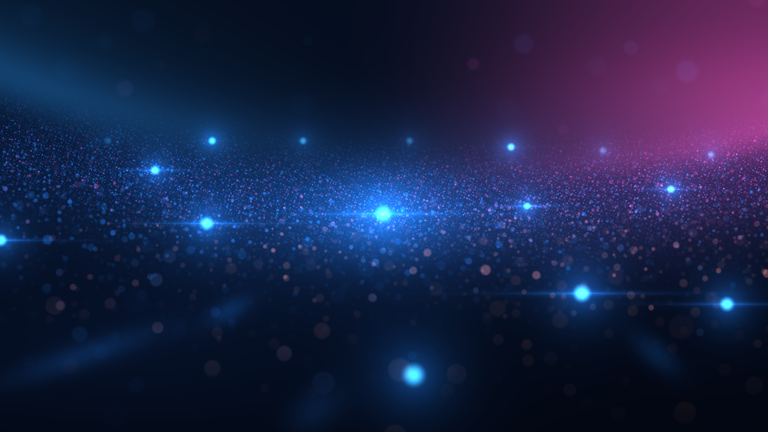
This background is drawn by a WebGL 2 fragment shader. Its source:

```glsl
#version 300 es
precision highp float;
// A valley of glittering dust beneath a teal and magenta sky, lit by blue flares.
// Smooth gradients form the sky and ground; hashed grids of discs, growing larger
// and softer toward the viewer, form the dust; flares are laid over the top.

uniform vec2 u_resolution;
out vec4 fragColor;

const vec3 NAVY = vec3(0.012, 0.035, 0.095);
const vec3 TEAL = vec3(0.035, 0.19, 0.28);
const vec3 BLUE = vec3(0.10, 0.43, 0.82);
const vec3 CYAN = vec3(0.31, 0.86, 1.0);
const vec3 MAGENTA = vec3(0.54, 0.165, 0.36);
const vec3 CORAL = vec3(0.95, 0.48, 0.38);

float hash(vec2 p) {
    vec3 q = fract(vec3(p.xyx) * 0.1031);
    q += dot(q, q.yzx + 33.33);
    return fract((q.x + q.y) * q.z);
}

float bell(float x, float width) {
    x /= width;
    return exp(-x * x);
}

float glow(vec2 p, vec2 center, vec2 size) {
    vec2 q = (p - center) / size;
    return exp(-dot(q, q));
}

mat2 rotation(float angle) {
    float c = cos(angle), s = sin(angle);
    return mat2(c, -s, s, c);
}

// Rise of the valley toward both sides
float lift(float x) {
    float left = max(0.0, 1.0 - x / 0.9);
    float right = max(0.0, (x - 1.1) / 0.68);
    return 0.17 * left * left + 0.08 * right * right;
}

vec3 backdrop(vec2 p, float rise) {
    float height = p.y - 0.62 - rise;
    float side = smoothstep(0.78, 1.92, p.x);
    float left = 1.0 - smoothstep(0.0, 0.95, p.x);

    // Sky: teal haze along the left rim, magenta haze at the right
    vec3 sky = NAVY + vec3(0.008, 0.018, 0.025) * (1.0 - side);
    sky += TEAL * left * (0.35 * bell(height - 0.1, 0.22) + 0.45 * bell(height - 0.02, 0.09));
    sky += vec3(0.03, 0.075, 0.13) * bell(height, 0.13) * (1.0 - 0.7 * side);
    sky += MAGENTA * side * (0.72 + 0.42 * bell(p.y - 0.76, 0.17));

    // Ground: broad blue band that turns violet at the right
    vec3 ground = NAVY * (0.75 + 0.5 * p.y);
    float band = bell(p.y - 0.53 - 0.5 * rise, 0.18);
    ground += vec3(0.055, 0.155, 0.30) * band * (0.32 + 0.72 * bell(p.x - 0.85, 0.55));
    ground += vec3(0.23, 0.065, 0.17) * side * bell(height + 0.02, 0.18);
    ground += vec3(0.01, 0.035, 0.07) * glow(p, vec2(0.3, 0.2), vec2(0.6, 0.2));

    vec3 color = mix(ground, sky, smoothstep(-0.11, 0.07, height));
    return color + MAGENTA * 0.33 * side * bell(height + 0.01, 0.045);
}

// One layer of scattered discs, one candidate per cell of a tilted grid
vec3 dust(vec2 p, float cell, float density, float softness, float pixel) {
    vec2 grid = rotation(0.6 + cell * 70.0) * p / cell + 200.0;
    vec2 id = floor(grid);
    vec2 center = 0.28 + 0.44 * vec2(hash(id + 17.0), hash(id + 53.0));
    float radius = mix(0.11, 0.25, hash(id + 71.0));
    float blur = max(radius * softness, pixel / cell);
    float disc = 1.0 - smoothstep(radius - blur, radius + blur, length(grid - id - center));
    float present = step(hash(id), density) * mix(0.18, 1.0, pow(hash(id + 29.0), 3.0));

    float warmth = smoothstep(0.35, 0.75, hash(id + 91.0) + 0.28 * (p.x - 0.95));
    vec3 warm = mix(MAGENTA * 1.5, CORAL, smoothstep(0.56, 0.40, p.y));
    vec3 cool = BLUE * mix(0.4, 1.1, smoothstep(0.25, 0.5, p.y));
    return mix(cool, warm, warmth) * disc * present;
}

// Bright soft core, wide halo and a thin horizontal ray
vec3 flare(vec2 p, vec2 center, float radius, float ray) {
    vec2 q = p - center;
    float d = length(q) / radius;
    float core = 1.0 - smoothstep(0.1, 1.0, d);
    float halo = 0.75 * exp(-0.55 * d);
    float beam = ray * exp(-abs(q.y) / (0.14 * radius + 0.001) - abs(q.x) / (4.0 * radius));
    return CYAN * core + BLUE * (halo + beam);
}

// Blurred slanted streak of light
float streak(vec2 p, vec2 center, float angle, vec2 size) {
    return glow(rotation(angle) * (p - center), vec2(0.0), size);
}

void main() {
    float pixel = 1.0 / u_resolution.y;
    vec2 p = gl_FragCoord.xy * pixel;
    float rise = lift(p.x);
    vec3 color = backdrop(p, rise);

    // Dust, from fine distant grains to large near discs
    for (int i = 0; i < 8; i++) {
        float near = float(i) / 7.0;
        float cell = 0.0065 * pow(18.0, near);
        float level = mix(0.54, 0.17, near * near) + 0.8 * rise * (1.0 - near);
        float band = bell(p.y - level, mix(0.085, 0.14, near));
        float strength = mix(0.75, 0.27, near);
        color += dust(p, cell, mix(0.85, 0.4, near), mix(0.7, 0.15, near), pixel) * band * strength;
    }
    color += dust(p, 0.11, 0.3, 0.3, pixel) * 0.10 * smoothstep(0.55, 0.75, p.y);

    // Out of focus streaks in the foreground
    color += BLUE * 0.20 * streak(p, vec2(0.20, 0.18), 0.32, vec2(0.17, 0.03));
    color += BLUE * 0.22 * streak(p, vec2(0.53, 0.28), 0.5, vec2(0.055, 0.025));
    color += BLUE * 0.20 * streak(p, vec2(1.52, 0.18), -0.7, vec2(0.065, 0.03));
    color += BLUE * 0.14 * streak(p, vec2(0.73, 0.05), 0.6, vec2(0.07, 0.045));

    // Row of small glints along the far rim
    for (int i = 0; i < 7; i++) {
        float k = float(i);
        float x = 0.25 + 0.2315 * k + 0.012 * sin(2.2 * k);
        float y = 0.674 - 0.0009 * k * k * step(3.5, k);
        color += flare(p, vec2(x, y), 0.012, 0.1) * (0.5 + 0.4 * sin(2.2 * k - 1.0));
    }

    // Principal flares
    color += BLUE * 0.34 * glow(p, vec2(0.887, 0.505), vec2(0.20, 0.10));
    color += flare(p, vec2(0.887, 0.505), 0.025, 0.9);
    color += flare(p, vec2(0.479, 0.483), 0.020, 0.8);
    color += flare(p, vec2(1.347, 0.321), 0.026, 0.7);
    color += flare(p, vec2(1.683, 0.296), 0.021, 0.6);
    color += flare(p, vec2(0.958, 0.132), 0.034, 0.0) * 0.85;
    color += flare(p, vec2(0.002, 0.444), 0.018, 0.8);
    color += flare(p, vec2(0.359, 0.606), 0.014, 0.6);
    color += flare(p, vec2(1.220, 0.523), 0.011, 0.9);
    color += flare(p, vec2(1.553, 0.562), 0.012, 0.6);

    fragColor = vec4(min(color, 1.0), 1.0);
}
```
